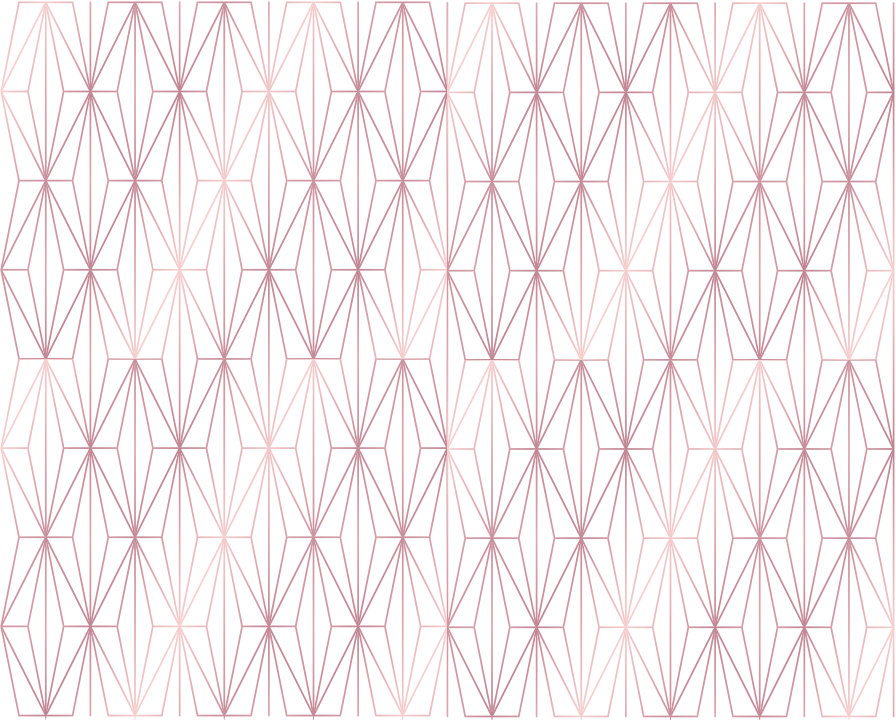
This pattern is drawn by a WebGL 1 fragment shader. Its source:

```glsl
precision highp float;
// Rose-gold lattice of fanned diamonds: ten columns by four rows of thin lines on white.

uniform vec2 u_resolution;

// Lengths are fractions of the canvas width.
const vec2 CELL = vec2(0.0498, 0.0995);      // one quarter of a diamond
const vec2 GRID = vec2(20.0, 8.0);           // quarters across and down
const vec2 TILE = vec2(10.0, 4.0);           // quarters before the tones repeat
const vec2 MARGIN = vec2(0.0013, 0.0026);
const float LINE_WIDTH = 0.00195;
const float BAR = 0.6;                       // bar reach, in cell widths
const float SEAM_DROP = 0.0010;              // right half sits slightly lower
const float TAIL = 0.006;                    // tips below the last row

const vec3 PAPER = vec3(1.0);
const vec3 PALE = vec3(0.965, 0.815, 0.815);
const vec3 ROSE = vec3(0.865, 0.665, 0.695);
const vec3 MAUVE = vec3(0.735, 0.500, 0.560);

float hash(vec2 p) {
  return fract(sin(dot(p, vec2(127.1, 311.7))) * 43758.5453);
}

float segment(vec2 p, vec2 a, vec2 b) {
  vec2 ab = b - a;
  float t = clamp(dot(p - a, ab) / dot(ab, ab), 0.0, 1.0);
  return length(p - a - ab * t);
}

// Shade of a node, 0 pale to 1 dark, cycling every three columns.
float nodeTone(vec2 node) {
  float phase = floor(node.x * 0.5) + floor(node.y * 0.5);
  float wave = 0.5 - 0.5 * cos(phase * 2.0944);
  return clamp(wave * 1.15 + 0.24 * (hash(node) - 0.5), 0.0, 1.0);
}

vec3 roseGold(float tone) {
  vec3 lightHalf = mix(PALE, ROSE, clamp(tone * 2.0, 0.0, 1.0));
  return mix(lightHalf, MAUVE, clamp(tone * 2.0 - 1.0, 0.0, 1.0));
}

// Distance to the lines of a quarter with nodes at its origin and far corner.
float fanDistance(vec2 p, vec2 size) {
  vec2 nearBar = vec2(size.x * BAR, 0.0);
  vec2 farBar = size - nearBar;
  float d = segment(p, vec2(0.0), size);
  d = min(d, segment(p, vec2(0.0), nearBar));
  d = min(d, segment(p, nearBar, size));
  d = min(d, segment(p, size, farBar));
  return min(d, segment(p, farBar, vec2(0.0)));
}

// Each node tints its fan, fading to a middle rose between nodes.
float blendTone(vec2 uv, float nearTone, float farTone) {
  float nearWeight = 1.0 - max(uv.x, uv.y);
  float farWeight = min(uv.x, uv.y);
  return nearTone * nearWeight + farTone * farWeight
       + 0.5 * (1.0 - nearWeight - farWeight);
}

void main() {
  // Position measured down and right from the top left of the lattice
  vec2 p = vec2(gl_FragCoord.x, u_resolution.y - gl_FragCoord.y) / u_resolution.x - MARGIN;
  p.y -= SEAM_DROP * step(TILE.x * CELL.x, p.x);

  vec2 cell = clamp(floor(p / CELL), vec2(0.0), GRID - 1.0);
  vec2 local = p - cell * CELL;

  // Mirror alternate quarters so that the first node is at the origin
  float mirrored = 1.0 - mod(cell.x + cell.y, 2.0);
  vec2 q = vec2(mix(local.x, CELL.x - local.x, mirrored), local.y);
  float d = fanDistance(q, CELL);

  // Upright lines; the left border stays open
  float leftLine = segment(local, vec2(0.0), vec2(0.0, CELL.y));
  float rightLine = segment(local, vec2(CELL.x, 0.0), CELL);
  if (cell.x > 0.5) d = min(d, leftLine);
  d = min(d, rightLine);

  // Tapered tips under the bottom nodes
  float below = clamp((q.y - CELL.y) / TAIL, 0.0, 1.0);
  if (cell.y > GRID.y - 1.5) {
    float tip = segment(q, CELL, CELL + vec2(0.0, TAIL));
    d = min(d, tip + 0.5 * LINE_WIDTH * below);
  }

  // Line colour from the two nodes of this quarter
  vec2 nearNode = mod(cell, TILE) + vec2(mirrored, 0.0);
  vec2 farNode = mod(cell, TILE) + vec2(1.0 - mirrored, 1.0);
  vec2 uv = clamp(q / CELL, 0.0, 1.0);
  float tone = blendTone(uv, nodeTone(nearNode), nodeTone(farNode));

  float pixel = 1.0 / u_resolution.x;
  float ink = clamp(0.5 + (0.5 * LINE_WIDTH - d) / pixel, 0.0, 1.0);
  gl_FragColor = vec4(mix(PAPER, roseGold(tone), ink), 1.0);
}
```
